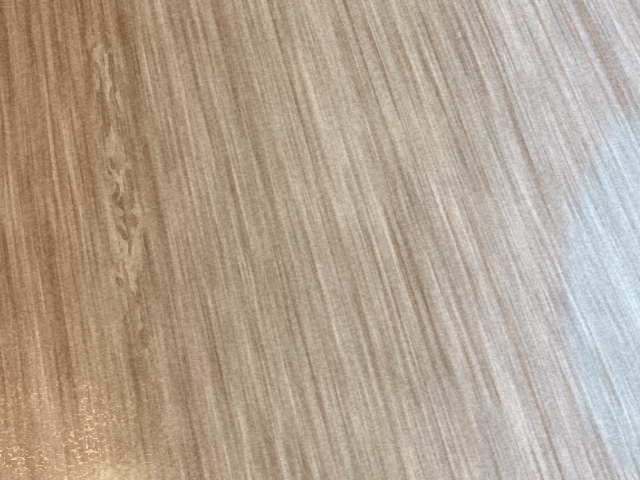
Give the GLSL for this texture, as a Shadertoy shader.

```glsl
// Pale wood laminate under mixed light: fanned grain of stretched value noise,
// a wispy figure on the left, embossed pores, a warm glittering corner
// and a cool window reflection on the right.

const vec3 BROWN  = vec3(0.645, 0.52, 0.405);
const vec3 TAN    = vec3(0.67, 0.59, 0.495);
const vec3 GREIGE = vec3(0.71, 0.66, 0.59);
const vec3 SILVER = vec3(0.755, 0.735, 0.72);
const vec3 LILAC  = vec3(0.78, 0.775, 0.795);
const vec3 SKY    = vec3(0.785, 0.85, 0.895);
const vec3 AMBER  = vec3(0.75, 0.62, 0.50);
const vec3 GLOW   = vec3(0.96, 0.86, 0.70);
const vec3 FLECK  = vec3(0.79, 0.70, 0.59);

// Integer hash of a lattice cell, 0..1
float hash(vec2 cell) {
    uvec2 q = uvec2(ivec2(cell)) * uvec2(1597334673u, 3812015801u);
    uint n = (q.x ^ q.y) * 1597334673u;
    n = (n ^ (n >> 15)) * 2246822519u;
    n ^= n >> 13;
    return float(n >> 8) / 16777216.0;
}

float noise(vec2 p) {
    vec2 i = floor(p), f = fract(p);
    f = f * f * (3.0 - 2.0 * f);
    float low = mix(hash(i), hash(i + vec2(1, 0)), f.x);
    float high = mix(hash(i + vec2(0, 1)), hash(i + vec2(1, 1)), f.x);
    return mix(low, high, f.y);
}

// Straightens the fan: x is the position across the grain, y runs along it
vec2 grainSpace(vec2 p) {
    float down = 1.0 - p.y;
    float across = (p.x - 0.12 * down) / (1.0 + 0.30 * down);
    across += 0.008 * (noise(vec2(across * 5.0, down * 2.5)) - 0.5);
    return vec2(across, down);
}

// Layered fibres from narrow bands to hairlines, centred on zero
float fibres(vec2 g) {
    float sum = 0.0, weight = 0.18;
    vec2 scale = vec2(27.0, 0.9);
    for (int i = 0; i < 4; i++) {
        sum += weight * (noise(g * scale + 37.0 * float(i)) - 0.5);
        scale *= vec2(2.1, 2.6);
        weight *= 1.28;
    }
    return sum;
}

// Sparse thin strokes along the grain, gathered in loose groups
float strokes(vec2 g, vec2 scale, float threshold) {
    float fade = 0.25 + 0.85 * noise(g * vec2(13.0, 3.0) + 71.0);
    return fade * smoothstep(threshold, threshold + 0.2, noise(g * scale + 13.0));
}

// Broken pale flecks inside one wavering band of the grain
float figure(vec2 g, float centre, float width) {
    float waver = 0.03 * (noise(vec2(3.0, g.y * 9.0)) - 0.5);
    float band = exp(-pow((g.x - centre - waver) / width, 2.0));
    float span = smoothstep(0.0, 0.15, g.y) * (1.0 - smoothstep(0.6, 0.85, g.y));
    vec2 warped = g + vec2(0.02 * noise(g * vec2(24.0, 26.0)), 0.0);
    float fleck = 0.55 * noise(warped * vec2(110.0, 24.0)) + 0.45 * noise(warped * vec2(200.0, 75.0));
    return band * span * smoothstep(0.45, 0.66, fleck);
}

// Ambient colour from the warm left to the cool right
vec3 ambient(float t) {
    vec3 c = mix(BROWN, TAN, smoothstep(0.08, 0.36, t));
    c = mix(c, GREIGE, smoothstep(0.32, 0.60, t));
    return mix(c, SILVER, smoothstep(0.58, 0.84, t));
}

// Soft elliptical pool of light, 1 inside and 0 outside
float pool(vec2 p, vec2 centre, vec2 radius, float inner, float outer) {
    return 1.0 - smoothstep(inner, outer, length((p - centre) / radius));
}

void mainImage(out vec4 fragColor, in vec2 fragCoord) {
    vec2 p = fragCoord / iResolution.y;
    vec2 g = grainSpace(p);
    float grain = fibres(g);

    // Lighting
    float t = p.x / 1.333 + 0.05 * (0.5 - p.y);
    vec3 col = ambient(t);
    float corner = pool(p, vec2(0.05, -0.02), vec2(0.46, 0.48), 0.1, 1.0);
    col = mix(col, AMBER, 0.75 * corner);
    col = mix(col, LILAC, 0.75 * smoothstep(0.98, 1.28, p.x));
    float sky = pool(p, vec2(1.42, 0.39), vec2(0.26, 0.44), 0.82, 1.08 + 0.3 * grain);
    col = mix(col, SKY, 0.92 * sky);

    // Wood grain
    float clarity = 1.0 - 0.15 * sky - 0.3 * corner;
    col += clarity * grain * vec3(0.27, 0.30, 0.32);
    float dark = strokes(g, vec2(95.0, 1.6), 0.68) + 0.8 * strokes(g + 5.0, vec2(180.0, 4.5), 0.64);
    float pale = strokes(g + 9.0, vec2(170.0, 7.0), 0.62);
    col *= 1.0 - clarity * dark * vec3(0.11, 0.15, 0.19);
    col += clarity * pale * vec3(0.065, 0.07, 0.07);
    float heart = exp(-pow((g.x - 0.21) / 0.07, 2.0));
    col *= 1.0 - 0.05 * heart * vec3(0.7, 1.0, 1.3);
    col = mix(col, FLECK, 0.75 * figure(g, 0.18, 0.03));

    // Embossed pores and fine surface tooth
    vec2 bent = p + 0.012 * noise(p * 40.0);
    float pores = noise(bent * vec2(150.0, 240.0)) - 0.5;
    float tooth = noise(p * 370.0 + 19.0) - 0.5;
    col += 0.075 * pores + 0.085 * tooth;

    // Glitter and the lamp glow near the lower left edge
    float sparkle = smoothstep(0.60, 0.90, noise(p * vec2(210.0, 300.0) + 51.0));
    float patches = 0.2 + 1.1 * noise(p * vec2(16.0, 22.0));
    col += corner * patches * sparkle * vec3(0.27, 0.23, 0.15);
    float lamp = pool(p, vec2(0.23, -0.01), vec2(0.17, 0.08), 0.0, 1.0);
    col = mix(col, GLOW, lamp * (0.55 + 0.5 * pores));

    fragColor = vec4(clamp(col, 0.0, 1.0), 1.0);
}
```
